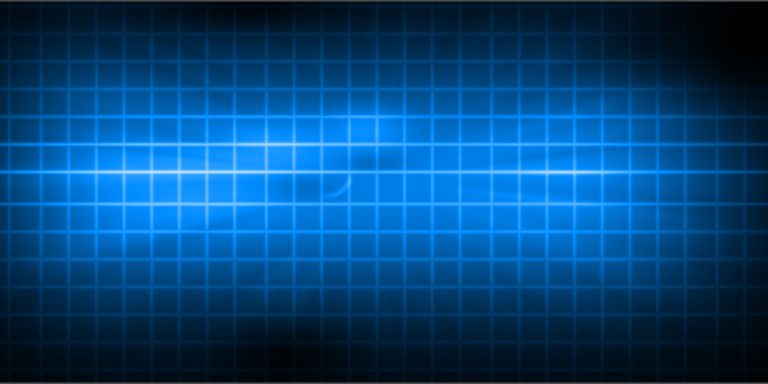
Give the GLSL for this background, as a Shadertoy shader.

```glsl
// Glowing blue light field behind a fine grid, fading to black at the edges.

// Colours
const vec3 BLUE = vec3(0.0, 0.55, 1.0);
const vec3 FRAME_GREY = vec3(0.31);

// Grid: evenly spaced lines in groups, with a wider gap between groups
const float LINE_STEP = 0.072;
const float LINE_WIDTH = 0.0048;
const vec2 GROUP_START = vec2(0.107, 0.0365);
const vec2 GROUP_PERIOD = vec2(0.5867, 0.5156);
const vec2 GROUP_LAST = vec2(7.0, 6.0);

// Light
const vec2 BEAM_CENTRE = vec2(0.95, 0.53);
const float BEAM_HEIGHT = 0.33;
const float RAY_STRENGTH = 0.16;
const float RAY_FREQUENCY = 11.0;
const vec2 ARC_CENTRE = vec2(0.849, 0.555);
const float ARC_RADIUS = 0.066;
const float FRAME_WIDTH = 0.004;

float hash21(vec2 p) {
    vec3 q = fract(vec3(p.xyx) * 0.1031);
    q += dot(q, q.yzx + 33.33);
    return fract((q.x + q.y) * q.z);
}

float valueNoise(vec2 p) {
    vec2 cell = floor(p);
    vec2 f = fract(p);
    f = f * f * (3.0 - 2.0 * f);
    float low = mix(hash21(cell), hash21(cell + vec2(1, 0)), f.x);
    float high = mix(hash21(cell + vec2(0, 1)), hash21(cell + vec2(1, 1)), f.x);
    return mix(low, high, f.y);
}

// Soft elliptical spot, one at its centre
float spot(vec2 p, vec2 centre, vec2 radius) {
    vec2 q = (p - centre) / radius;
    return exp(-dot(q, q));
}

// Strength of the vertical (x) and horizontal (y) grid lines
vec2 gridLines(vec2 p) {
    float halfStep = 0.5 * LINE_STEP;
    vec2 q = mod(p - GROUP_START + halfStep, GROUP_PERIOD) - halfStep;
    vec2 index = clamp(floor(q / LINE_STEP + 0.5), vec2(0.0), GROUP_LAST);
    vec2 d = (q - index * LINE_STEP) / LINE_WIDTH;
    return exp(-d * d);
}

// Small curved highlight, lower right part of a ring
float arcLight(vec2 p) {
    vec2 q = p - ARC_CENTRE;
    float ring = (length(q) - ARC_RADIUS) / 0.007;
    float facing = dot(normalize(q + 1e-5), normalize(vec2(0.6, -0.8)));
    return exp(-ring * ring) * smoothstep(0.6, 1.0, facing);
}

float lightField(vec2 p) {
    // Wide horizontal beam
    float dy = (p.y - BEAM_CENTRE.y) / BEAM_HEIGHT;
    float sides = smoothstep(-0.3, 0.35, p.x) * (1.0 - smoothstep(1.45, 2.25, p.x));
    float light = 0.9 * exp(-dy * dy) * sides;

    // Bright regions
    light += 0.22 * spot(p, vec2(0.48, 0.51), vec2(0.26, 0.11));
    light += 0.22 * spot(p, vec2(0.72, 0.63), vec2(0.15, 0.07));
    light += 0.25 * spot(p, vec2(0.96, 0.67), vec2(0.10, 0.055));
    light += 0.22 * spot(p, vec2(1.48, 0.55), vec2(0.13, 0.007));
    light += 0.08 * spot(p, vec2(1.45, 0.53), vec2(0.25, 0.12));
    light += 0.22 * arcLight(p);

    // Shaded swirl near the middle
    light -= 0.15 * spot(p, vec2(0.97, 0.575), vec2(0.09, 0.025));
    light -= 0.17 * spot(p, vec2(0.79, 0.51), vec2(0.10, 0.035));

    // Dark patches towards the border
    light *= 1.0 - spot(p, vec2(1.96, 0.90), vec2(0.20, 0.16));
    light *= 1.0 - 0.35 * spot(p, vec2(1.68, 0.88), vec2(0.18, 0.10));
    light *= 1.0 - 0.75 * spot(p, vec2(0.74, 0.07), vec2(0.17, 0.09));
    light *= 1.0 - 0.75 * spot(p, vec2(0.65, 0.99), vec2(0.25, 0.06));

    // Streaks radiating from the centre
    vec2 toPoint = p - BEAM_CENTRE;
    float radius = length(toPoint);
    vec2 direction = toPoint / max(radius, 1e-4);
    float rays = valueNoise(direction * RAY_FREQUENCY + 40.0 + radius) - 0.5;
    rays += 0.5 * (valueNoise(direction * RAY_FREQUENCY * 3.0 + 90.0 + radius) - 0.5);
    light *= 1.0 + RAY_STRENGTH * rays * smoothstep(0.1, 0.5, radius);
    return max(light, 0.0);
}

void mainImage(out vec4 fragColor, in vec2 fragCoord) {
    vec2 p = fragCoord / iResolution.xy * vec2(2.0, 1.0);
    float light = lightField(p);

    // Grid lines gain from the light; horizontal ones also flare in the beam
    vec2 lines = gridLines(p);
    float beam = exp(-pow((p.y - 0.57) / 0.12, 2.0));
    float corner = 1.0 - spot(p, vec2(1.96, 0.90), vec2(0.22, 0.18));
    float grid = max(lines.x, lines.y) * (0.04 + 0.26 * light) * corner;
    light += grid + 0.28 * lines.y * beam * (1.0 - 0.4 * smoothstep(0.7, 1.1, p.x));

    // Blue up to full strength, then towards white
    vec3 colour = mix(BLUE * min(light, 1.0), vec3(1.0), clamp(light - 1.0, 0.0, 0.75));

    // Thin frame at the top and bottom
    float pixel = 1.0 / iResolution.y;
    float edge = min(p.y, 1.0 - p.y);
    float frame = 1.0 - smoothstep(-0.5 * pixel, 0.5 * pixel, edge - FRAME_WIDTH);
    fragColor = vec4(mix(colour, FRAME_GREY, frame), 1.0);
}
```
